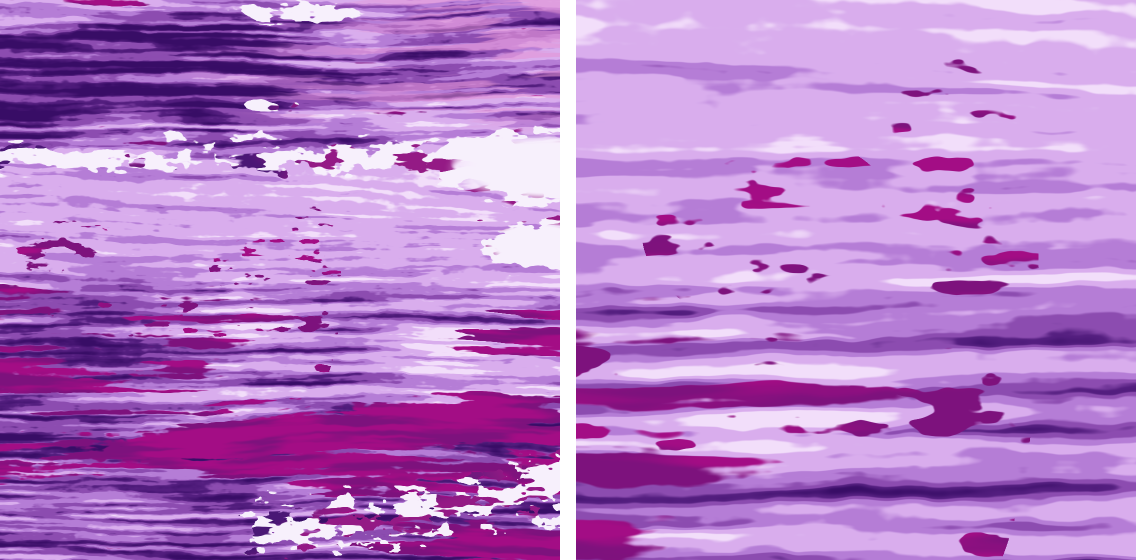
Left: the whole. Right: its middle third, enlarged.
This texture is drawn by a Shadertoy shader. Its source:

```glsl
// Dry-brushed violet, magenta and white paint in ragged horizontal strokes.

float hash(vec2 p) {
    vec3 q = fract(p.xyx * vec3(0.1031, 0.1030, 0.0973));
    q += dot(q, q.yzx + 33.33);
    return fract((q.x + q.y) * q.z);
}

float noise(vec2 p) {
    vec2 i = floor(p), f = fract(p);
    f = f * f * (3.0 - 2.0 * f);
    return mix(mix(hash(i), hash(i + vec2(1, 0)), f.x),
               mix(hash(i + vec2(0, 1)), hash(i + vec2(1, 1)), f.x), f.y);
}

float fbm(vec2 p) {
    float sum = 0.0, gain = 0.57;
    for (int i = 0; i < 3; i++) {
        sum += gain * noise(p);
        p = p * 2.03 + 17.3;
        gain *= 0.5;
    }
    return sum;
}

// Ellipse field: 1 at its centre, 0 at its rim, negative outside
float spot(vec2 p, vec2 centre, vec2 radius) {
    return 1.0 - length((p - centre) / radius);
}

// Soft interval from lo to hi
float band(float v, float lo, float hi, float soft) {
    return smoothstep(lo - soft, lo + soft, v) * (1.0 - smoothstep(hi - soft, hi + soft, v));
}

vec3 violetRamp(float tone) {
    vec3 c = mix(vec3(0.22, 0.05, 0.40), vec3(0.33, 0.12, 0.50), smoothstep(0.0, 0.22, tone));
    c = mix(c, vec3(0.55, 0.30, 0.69), smoothstep(0.21, 0.30, tone));
    c = mix(c, vec3(0.71, 0.49, 0.84), smoothstep(0.41, 0.48, tone));
    c = mix(c, vec3(0.85, 0.68, 0.93), smoothstep(0.60, 0.67, tone));
    return mix(c, vec3(0.95, 0.87, 0.98), smoothstep(0.87, 0.95, tone));
}

vec3 paint(vec2 uv) {
    // Bristle coordinates: gentle waves, with an arc in the pale stroke
    vec2 q = uv;
    q.y += 0.022 * (noise(uv * vec2(3, 5)) - 0.5) + 0.005 * noise(uv * vec2(14, 40));
    q.y += 0.0025 * noise(uv * vec2(60, 90));
    q.y += 0.06 * uv.x * uv.x * band(uv.y, 0.58, 0.69, 0.05);
    float broad = fbm(q * vec2(2.5, 22));
    float bristle = fbm(q * vec2(3.5, 85) + 40.0);
    float hair = noise(q * vec2(5, 135) + 90.0);
    float streak = 0.22 * broad + 0.43 * bristle + 0.35 * hair - 0.5;
    float rough = fbm(uv * vec2(26, 38)) - 0.5;
    float grain = fbm(uv * vec2(45, 85) + 3.0) - 0.5;
    float cloud = fbm(uv * vec2(5, 8) + 7.0) - 0.5;

    // Large strokes, with edges frayed by the bristles
    vec2 r = uv + vec2(0.5 * streak + 0.05 * rough, 0.06 * streak + 0.02 * rough);
    float tone = 0.48 + 0.14 * smoothstep(0.35, 0.6, r.x) * band(r.y, 0.27, 0.46, 0.02);
    tone = mix(tone, 0.76, smoothstep(0.43, 0.55, r.y + 0.12 * (r.x - 0.5) + 0.1 * cloud));
    float indigo = mix(0.15, 0.53, smoothstep(0.25, 0.85, r.x + 0.4 * cloud));
    tone = mix(tone, indigo, smoothstep(0.725, 0.745, r.y));
    tone = mix(tone, 0.56, smoothstep(0.93, 0.96, r.y));
    float contrast = mix(1.9, 1.05, band(uv.y, 0.5, 0.7, 0.05));
    tone += contrast * streak + 0.3 * cloud + 0.12 * rough + 0.22 * grain;
    vec3 color = violetRamp(tone);

    // Pink glaze on the upper right
    float glaze = smoothstep(0.35, 0.8, r.x + 0.5 * cloud) * smoothstep(0.76, 0.82, r.y);
    color = mix(color, vec3(0.89, 0.58, 0.84),
                0.6 * glaze * smoothstep(0.47, 0.56, fbm(q * vec2(4, 90) + 11.0)));

    // Magenta streaks
    float load = 0.40 * band(r.y, 0.11, 0.28, 0.025) * mix(0.75, 1.1, smoothstep(0.2, 0.65, r.x));
    load += 0.31 * band(r.y, 0.28, 0.50, 0.04) * (1.0 - smoothstep(0.3, 0.65, r.x));
    load += 0.30 * smoothstep(0.88, 0.94, r.x) * band(r.y, 0.36, 0.46, 0.02);
    load += 0.42 * smoothstep(0.62, 0.78, r.x) * (1.0 - smoothstep(0.04, 0.08, r.y));
    float pigment = 0.5 * fbm(q * vec2(2.5, 30) + 63.0) + 0.5 * fbm(q * vec2(3, 80) + 71.0);
    pigment += 0.25 * (hair - 0.5) + 0.25 * cloud + 0.12 * grain;
    float magenta = smoothstep(0.78, 0.82, load + pigment);

    // Broken magenta flecks
    float fleck = max(0.0, spot(uv, vec2(0.56, 0.49), vec2(0.05, 0.19)))
                + 0.7 * max(0.0, spot(uv, vec2(0.45, 0.53), vec2(0.08, 0.06)))
                + 0.8 * max(0.0, spot(uv, vec2(0.09, 0.57), vec2(0.11, 0.06)))
                + 0.6 * max(0.0, spot(uv, vec2(0.35, 0.43), vec2(0.28, 0.05)));
    float chips = 0.6 * fbm(uv * vec2(38, 95) + 31.0) + 0.4 * noise(q * vec2(18, 110));
    magenta = max(magenta, smoothstep(0.71, 0.74, chips + 0.25 * min(fleck, 1.0)) * step(0.02, fleck));
    vec3 berry = mix(vec3(0.49, 0.07, 0.49), vec3(0.64, 0.05, 0.52),
                     smoothstep(0.46, 0.70, fbm(q * vec2(6, 60) + 5.0) + 0.10 * uv.x));
    color = mix(color, berry, magenta);

    // Bare white: a torn horizontal gap, the right edge and the lower lace
    float gap = 0.013 + 0.014 * uv.x - abs(uv.y - 0.714 - 0.012 * uv.x + 0.02 * cloud);
    float edge = 0.09 * max(spot(uv, vec2(0.98, 0.70), vec2(0.19, 0.065)),
                            spot(uv, vec2(0.96, 0.565), vec2(0.11, 0.045)));
    float laceLine = 0.055 + 0.09 * smoothstep(0.62, 1.0, uv.x) + 0.09 * cloud;
    float lace = min(0.036 - abs(uv.y - laceLine), 0.6 * (uv.x - 0.47)) + 0.10 * grain;
    float dab = 0.04 * max(spot(uv, vec2(0.53, 0.975), vec2(0.09, 0.016)),
                           spot(uv, vec2(0.48, 0.81), vec2(0.04, 0.010)));
    float bare = max(max(gap, edge), max(lace, dab)) + 0.07 * rough + 0.06 * streak + 0.03 * grain;
    float white = smoothstep(-0.001, 0.002, bare);

    // Paint islands left inside the white
    float island = smoothstep(0.57, 0.60, fbm(uv * vec2(20, 58) + 22.0));
    island *= 1.0 - smoothstep(0.0, 0.03, edge);
    vec3 islandColor = mix(vec3(0.29, 0.09, 0.46), vec3(0.58, 0.10, 0.52),
                           smoothstep(0.4, 0.7, uv.x + cloud));
    islandColor = mix(islandColor, color, smoothstep(0.48, 0.56, fbm(q * vec2(8, 50))));
    return mix(color, mix(vec3(0.97, 0.94, 0.99), islandColor, island), white);
}

void mainImage(out vec4 fragColor, in vec2 fragCoord) {
    // Four samples per pixel smooth the thin edges
    vec3 sum = vec3(0);
    for (int i = 0; i < 4; i++) {
        vec2 offset = vec2(i % 2, i / 2) * 0.5 - 0.25;
        sum += paint((fragCoord + offset) / iResolution.xy);
    }
    fragColor = vec4(sum * 0.25, 1);
}
```
